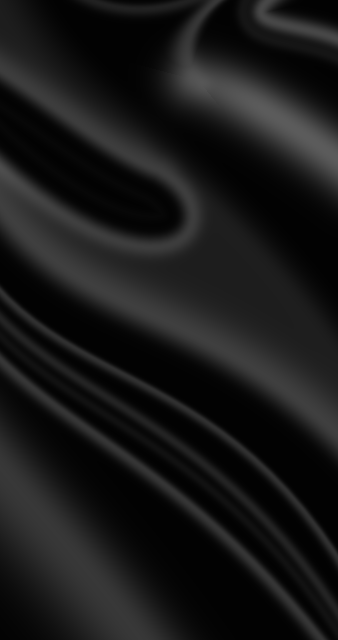
A Shadertoy shader for this background:

```glsl
// Dark folded satin: soft grey ridges flow diagonally over near-black cloth.
// Each fold is a cubic curve; its signed distance drives an uneven gaussian
// sheen, and smooth masks shade the flat cloth between the folds.

const vec2 SHEET = vec2(4.04, 7.68);   // drawing units, y runs downward
const int STEPS = 24;
const float BLACK = 0.008;
const float CLOTH = 0.105;

vec2 cubic(vec2 a, vec2 b, vec2 c, vec2 d, float t) {
    float s = 1.0 - t;
    return s*s*s*a + 3.0*s*s*t*b + 3.0*s*t*t*c + t*t*t*d;
}

// Signed distance to a curve: positive to the right of its travel
float curveDist(vec2 p, vec2 a, vec2 b, vec2 c, vec2 d) {
    float nearest = 1e6, side = 1.0;
    vec2 start = a;
    for (int i = 1; i <= STEPS; i++) {
        vec2 end = cubic(a, b, c, d, float(i) / float(STEPS));
        vec2 along = end - start, rel = p - start;
        vec2 gap = rel - along * clamp(dot(rel, along) / dot(along, along), 0.0, 1.0);
        float dist = dot(gap, gap);
        if (dist < nearest) {
            nearest = dist;
            side = along.x * rel.y - along.y * rel.x < 0.0 ? -1.0 : 1.0;
        }
        start = end;
    }
    return side * sqrt(nearest);
}

// Sheen with separate widths on the negative and positive sides
float fold(float d, float widthNeg, float widthPos) {
    float r = d / (d < 0.0 ? widthNeg : widthPos);
    return exp(-r * r);
}

// Central cloth, its broad lower fold and the rounded dark pocket
float middleCloth(vec2 p) {
    float border = curveDist(p, vec2(0.2, -0.3), vec2(1.0, 1.5), vec2(2.3, 1.4), vec2(4.3, 4.3));
    float band = curveDist(p, vec2(-0.2, 2.2), vec2(0.9, 4.0), vec2(2.4, 3.5), vec2(4.3, 5.5));
    float upper = curveDist(p, vec2(-0.4, 0.6), vec2(0.5, 1.1), vec2(1.2, 1.78), vec2(1.9, 2.05));
    float lower = curveDist(p, vec2(1.9, 2.05), vec2(2.9, 2.6), vec2(2.0, 4.0), vec2(-0.4, 1.62));
    float pocket = abs(upper) < abs(lower) ? upper : lower;

    float light = CLOTH * smoothstep(-0.3, 0.4, border) * smoothstep(0.32, -0.05, band);
    light += 0.025 * fold(border - 0.15, 0.15, 0.15) * smoothstep(0.8, 2.1, p.x);
    light += 0.135 * fold(band, 0.33, 0.2);
    light *= 1.0 - smoothstep(-0.02, 0.2, pocket);
    float rimWidth = mix(0.22, 0.13, smoothstep(-0.2, 0.2, abs(upper) - abs(lower)));
    light += 0.125 * fold(pocket, rimWidth, 0.13);
    return light + 0.018 * fold(pocket - 0.36, 0.07, 0.07);
}

// Thin parallel pleats below the broad fold
float pleats(vec2 p) {
    float first = curveDist(p, vec2(-0.2, 3.25), vec2(0.9, 4.7), vec2(2.7, 4.4), vec2(4.2, 6.95));
    float second = curveDist(p, vec2(-0.2, 3.6), vec2(0.9, 4.9), vec2(2.6, 5.0), vec2(4.2, 7.6));
    float third = curveDist(p, vec2(-0.2, 3.82), vec2(0.9, 5.1), vec2(2.6, 5.25), vec2(4.2, 7.85));
    float last = curveDist(p, vec2(-0.2, 4.1), vec2(0.9, 5.3), vec2(2.3, 5.6), vec2(4.1, 8.0));
    return 0.18 * fold(first, 0.04, 0.07) + 0.13 * fold(second, 0.07, 0.07)
         + 0.06 * fold(third, 0.06, 0.06) + 0.2 * fold(last, 0.06, 0.1);
}

// Wide glow in the lower left
float lowerGlow(vec2 p) {
    float d = curveDist(p, vec2(-0.4, 5.1), vec2(0.2, 5.9), vec2(1.0, 6.7), vec2(2.0, 8.1));
    return 0.21 * fold(d, 0.42, 0.65);
}

// Bright swell with a curling edge and small folds along the top
float upperFolds(vec2 p) {
    float swell = curveDist(p, vec2(2.3, 0.95), vec2(2.9, 1.1), vec2(3.5, 1.5), vec2(4.3, 2.1));
    float curl = curveDist(p, vec2(2.9, -0.2), vec2(2.3, 0.15), vec2(2.05, 0.6), vec2(2.4, 1.0));
    float hook = curveDist(p, vec2(4.3, 0.6), vec2(3.7, 0.2), vec2(2.6, 0.4), vec2(3.4, -0.15));
    float crest = curveDist(p, vec2(0.9, -0.1), vec2(1.4, 0.2), vec2(2.0, 0.15), vec2(2.5, -0.1));

    float swellLight = mix(0.24, 0.35, smoothstep(2.0, 3.2, p.x)) * fold(swell, 0.32, 0.35);
    float spread = mix(0.4, 1.0, smoothstep(0.0, 0.8, p.y));
    float curlLight = 0.2 * fold(curl, 0.13 * spread, 0.22 * spread);
    float light = max(swellLight, curlLight) + 0.3 * min(swellLight, curlLight);
    light += 0.27 * fold(hook, 0.11, 0.12) + 0.07 * fold(hook + 0.22, 0.08, 0.08);
    return light + 0.12 * fold(crest, 0.06, 0.09);
}

void mainImage(out vec4 fragColor, in vec2 fragCoord) {
    vec2 uv = fragCoord / iResolution.xy;
    vec2 p = SHEET * vec2(uv.x, 1.0 - uv.y);
    float light = BLACK + middleCloth(p) + pleats(p) + lowerGlow(p) + upperFolds(p);
    fragColor = vec4(vec3(light), 1.0);
}
```
